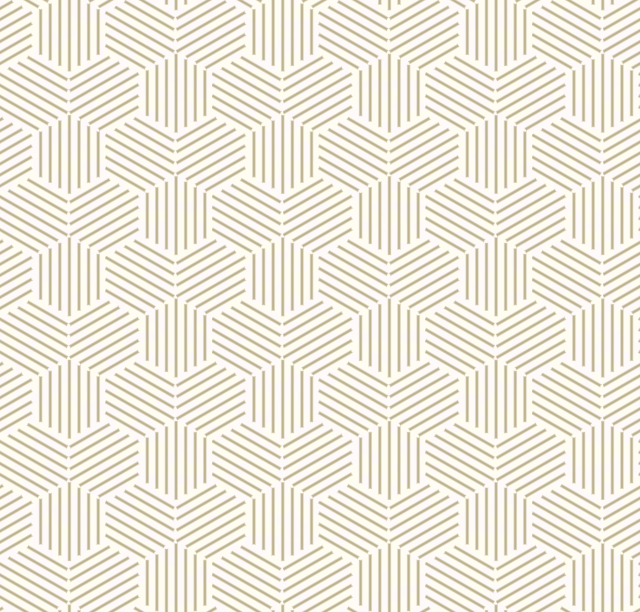
A Shadertoy shader for this pattern:

```glsl
// Hexagon weave: honeycomb cells hatched with tan lines in three rotating directions.

#define CELLS_ACROSS 9.0                // hexagon widths across the canvas
#define ROWS_DOWN    10.0               // hexagon rows down the canvas
#define ORIGIN       vec2(3.976, 5.477) // centre of one upright cell, in cells and rows
#define LINE_PITCH   0.135              // spacing of the lines, in hexagon widths
#define LINE_WIDTH   0.038
#define END_GAP      0.023              // space between a line end and the cell border
#define SLANT_SHIFT  0.011              // small leftward offset of the slanted cells
#define SOFTNESS     0.016              // least edge blur
#define LINE_COLOR   vec3(0.74, 0.70, 0.56)
#define PAPER_WARM   vec3(1.00, 0.99, 0.95)
#define PAPER_COOL   vec3(1.00, 0.98, 0.98)

const float ROW_HEIGHT = 0.8660254;     // row spacing of hexagons of width 1
const float HEX_RADIUS = 0.5773503;     // centre to corner

float hash(vec2 p) {
    return fract(sin(dot(p, vec2(12.9898, 78.233))) * 43758.5453);
}

float valueNoise(vec2 p) {
    vec2 i = floor(p);
    vec2 f = smoothstep(0.0, 1.0, fract(p));
    return mix(mix(hash(i), hash(i + vec2(1, 0)), f.x),
               mix(hash(i + vec2(0, 1)), hash(i + vec2(1, 1)), f.x), f.y);
}

// Centre of the pointy-topped hexagon that contains p
vec2 hexCenter(vec2 p) {
    vec2 cell = vec2(1.0, 2.0 * ROW_HEIGHT);
    vec2 even = floor(p / cell + 0.5) * cell;
    vec2 odd = (floor(p / cell) + 0.5) * cell;
    return distance(p, even) < distance(p, odd) ? even : odd;
}

// Direction index 0, 1 or 2, different in any two neighbouring cells
float hexDirection(vec2 center) {
    float row = round(center.y / ROW_HEIGHT);
    float column = round(center.x - 0.5 * row);
    return mod(column - row, 3.0);
}

// Signed distance to the seven square-ended lines of one cell
float hatchDistance(vec2 p, float direction) {
    float angle = radians(90.0 + 60.0 * direction);
    vec2 axis = vec2(cos(angle), sin(angle));
    float along = dot(p, axis);
    float across = p.x * axis.y - p.y * axis.x;

    float offset = clamp(round(across / LINE_PITCH), -3.0, 3.0) * LINE_PITCH;
    float halfLength = HEX_RADIUS * (1.0 - abs(offset)) - END_GAP;
    return max(abs(across - offset) - 0.5 * LINE_WIDTH, abs(along) - halfLength);
}

void mainImage(out vec4 fragColor, in vec2 fragCoord) {
    vec2 uv = fragCoord / iResolution.xy;
    vec2 p = (uv * vec2(CELLS_ACROSS, ROWS_DOWN) - ORIGIN) * vec2(1.0, ROW_HEIGHT);

    // Hatched cell
    vec2 center = hexCenter(p);
    float direction = hexDirection(center);
    vec2 local = p - center;
    if (direction > 0.5) local.x += SLANT_SHIFT;
    float d = hatchDistance(local, direction);

    // Faintly uneven paper under the lines
    float tone = smoothstep(0.3, 0.7, valueNoise(p * 7.0));
    vec3 paper = mix(PAPER_WARM, PAPER_COOL, tone);

    float blur = max(SOFTNESS, 0.8 * CELLS_ACROSS / iResolution.x);
    float ink = 1.0 - smoothstep(-blur, blur, d);
    fragColor = vec4(mix(paper, LINE_COLOR, ink), 1.0);
}
```
